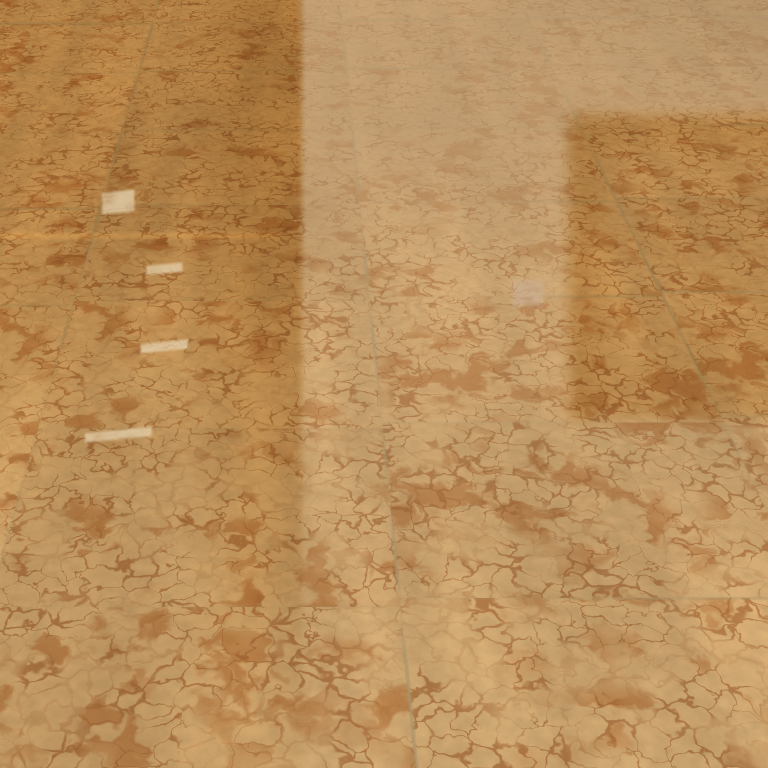
Give the GLSL for this texture, as a Shadertoy shader.

```glsl
// Polished nodular marble floor seen in perspective, with soft window reflections.
// The canvas is projected onto a plane; warped cell borders and layered noise make
// the veins, tile joints follow the plane, and sheen is laid over in canvas space.

#define VANISH vec2(0.38, 1.61)    // vanishing point in canvas units
#define TILE vec2(0.384, 0.142)    // tile size on the floor plane
#define TILE_ORIGIN vec2(0.101, 0.72)
#define VEIN_SCALE 42.0            // stone nodules per floor unit
#define STONE vec3(0.815, 0.665, 0.455)
#define VEIN vec3(0.61, 0.375, 0.19)
#define RUST vec3(0.67, 0.43, 0.22)
#define JOINT vec3(0.66, 0.58, 0.42)
#define HAZE vec3(0.745, 0.615, 0.46)
#define AMBER vec3(0.89, 0.81, 0.66) // tint where no light is reflected
#define GLINT vec3(0.90, 0.82, 0.68)
#define SAMPLES 2                  // supersampling per axis

vec2 hash22(vec2 p) {
    vec3 q = fract(vec3(p.xyx) * vec3(0.1031, 0.1030, 0.0973));
    q += dot(q, q.yzx + 33.33);
    return fract((q.xx + q.yz) * q.zy);
}

float noise(vec2 p) {
    vec2 i = floor(p), f = fract(p);
    f = f * f * (3.0 - 2.0 * f);
    float a = mix(hash22(i).x, hash22(i + vec2(1, 0)).x, f.x);
    float b = mix(hash22(i + vec2(0, 1)).x, hash22(i + vec2(1, 1)).x, f.x);
    return mix(a, b, f.y);
}

float fbm(vec2 p) {
    float sum = 0.0, amp = 0.533;
    for (int i = 0; i < 4; i++) {
        sum += amp * noise(p);
        p = mat2(1.6, 1.2, -1.2, 1.6) * p + 7.3;
        amp *= 0.5;
    }
    return sum;
}

// Difference of the two nearest cell distances: zero on a cell border
float cellBorder(vec2 p) {
    vec2 cell = floor(p);
    float first = 9.0, second = 9.0;
    for (int y = -1; y <= 1; y++)
    for (int x = -1; x <= 1; x++) {
        vec2 c = cell + vec2(x, y);
        float d = length(c + hash22(c) - p);
        second = min(second, max(first, d));
        first = min(first, d);
    }
    return second - first;
}

// Soft box mask with separate half sizes
float box(vec2 p, vec2 halfSize, float soft) {
    vec2 m = 1.0 - smoothstep(-soft, soft, abs(p) - halfSize);
    return m.x * m.y;
}

vec3 marble(vec2 p) {
    vec2 warp = vec2(fbm(p * 1.1), fbm(p * 1.1 + 31.7)) - 0.5;
    vec2 q = p + 1.5 * warp;
    float cloud = fbm(p * 0.3 + 11.0);
    float width = mix(0.06, 0.27, smoothstep(0.3, 0.75, fbm(p * 0.9 + 5.0)));
    float line = 1.0 - smoothstep(0.2 * width, width, cellBorder(q));
    float strength = smoothstep(0.25, 0.62, noise(p * 0.8 + 19.0)) * 0.6 + 0.2;
    float blotch = smoothstep(0.52, 0.68, fbm(q * 0.75 + 43.0)) * smoothstep(0.3, 0.65, cloud);
    vec3 col = STONE * (0.92 + 0.13 * fbm(p * 2.3 + 3.0));
    col = mix(col, RUST, 0.62 * blotch + 0.12 * cloud);
    return mix(col, VEIN, line * strength * 0.85);
}

vec3 floorColor(vec2 uv) {
    float depth = VANISH.y - uv.y;
    vec2 plane = vec2((uv.x - VANISH.x) / depth, 1.0 / depth);

    // Tiles: each column is slightly shifted, each tile has its own cut and tone
    vec2 t = (plane - TILE_ORIGIN) / TILE;
    float column = floor(t.x);
    t.y -= 0.042 * column;
    vec2 id = vec2(column, floor(t.y));
    vec2 rnd = hash22(id + 57.0);
    vec3 col = marble(plane * vec2(1.0, 2.0) * VEIN_SCALE + floor(rnd * 40.0));
    col *= 0.975 + 0.05 * rnd.x;
    col *= 0.95 + 0.1 * noise(plane * vec2(26.0, 7.0));

    // Joints, worn to uneven visibility
    vec2 gap = (0.5 - abs(fract(t) - 0.5)) * TILE * vec2(depth, depth * depth);
    vec2 seam = 1.0 - smoothstep(vec2(0.001), vec2(0.0038, 0.003), gap);
    float worn = smoothstep(0.25, 0.75, noise(plane * vec2(5.0, 24.0) + 2.0));
    return mix(col, JOINT, max(seam.x * 0.65, seam.y * 0.4) * (0.25 + 0.75 * worn));
}

vec3 reflections(vec3 col, vec2 uv) {
    // Unlit areas: left wall, its darker strip, and the framed panel at right
    float wall = 1.0 - smoothstep(0.385, 0.4, uv.x);
    float strip = wall * smoothstep(0.22, 0.34, uv.x) * smoothstep(0.08, 0.3, uv.y);
    float panel = box(uv - vec2(0.9, 0.652), vec2(0.158, 0.197), 0.018);
    float shade = wall * (0.15 + 0.9 * smoothstep(0.2, 0.85, uv.y)) + 0.35 * strip;
    // The panel is deepest along its top and left border
    float rim = 1.0 - box(uv - vec2(0.94, 0.62), vec2(0.16, 0.19), 0.035);
    shade = max(shade, panel * (0.75 + 0.4 * rim));

    // Pale light over the remaining far floor
    float lit = (1.0 - wall) * (1.0 - panel);
    float haze = 0.2 * smoothstep(0.1, 0.6, uv.y) + 0.45 * smoothstep(0.55, 0.85, uv.y);
    vec3 sky = HAZE * (1.0 - 0.11 * smoothstep(0.5, 1.1, uv.x) * smoothstep(0.8, 1.0, uv.y));
    col = mix(col, sky, haze * lit);
    col *= pow(AMBER, vec3(shade));

    // Warm ledge line, then a bent column of lamp glints widening toward the viewer
    col += vec3(0.07, 0.05, 0.02) * box(uv - vec2(0.17, 0.693), vec2(0.195, 0.004), 0.004);
    for (int i = 0; i < 4; i++) {
        float k = float(i);
        vec2 d = uv - vec2(0.154 + 0.09 * k - 0.03 * k * k, 0.737 - 0.08 * k - 0.007 * k * k);
        d.y -= 0.1 * d.x;
        vec2 size = vec2(0.021 + 0.0025 * k * k, i == 0 ? 0.014 : 0.006);
        col = mix(col, GLINT, box(d, size, 0.003) * (0.6 + 0.25 * noise(uv * 70.0)));
    }
    float ghost = box(uv - vec2(0.687, 0.618), vec2(0.02, 0.017), 0.006);
    return mix(col, vec3(0.8, 0.7, 0.61), 0.55 * ghost);
}

void mainImage(out vec4 fragColor, in vec2 fragCoord) {
    vec3 col = vec3(0.0);
    for (int y = 0; y < SAMPLES; y++)
    for (int x = 0; x < SAMPLES; x++) {
        vec2 jitter = (vec2(x, y) + 0.5) / float(SAMPLES) - 0.5;
        col += floorColor((fragCoord + jitter) / iResolution.xy);
    }
    col /= float(SAMPLES * SAMPLES);
    fragColor = vec4(reflections(col, fragCoord / iResolution.xy), 1.0);
}
```
